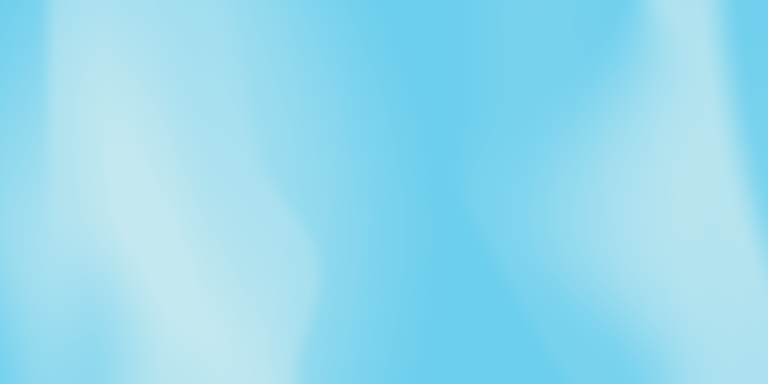
Give the GLSL for this background, as a Shadertoy shader.

```glsl
// Soft pale curtains of light drifting down over a clear sky-blue backdrop.

const vec3 SKY  = vec3(0.42, 0.81, 0.93);
const vec3 PALE = vec3(0.77, 0.91, 0.94);
const float PI = 3.14159;

const float LEFT_HAZE = 0.55;    // broad veil on the left
const float RIGHT_HAZE = 0.14;   // faint veil on the right
const float CORE_WIDTH = 0.075;  // brightest band of the left curtain
const float STREAKS = 0.008;     // fine vertical grain

// Smooth rise from 0 to 1 around an edge.
float rise(float edge, float halfWidth, float x) {
    return smoothstep(edge - halfWidth, edge + halfWidth, x);
}

float bell(float center, float width, float x) {
    float k = (x - center) / width;
    return exp(-k * k);
}

// Left curtain: x runs rightwards, d runs down from the top edge.
float leftCurtain(float x, float d) {
    float arch = sin(PI * d);

    // Broad haze fading towards the middle
    float hazeEnd = 0.53 + 0.05 * d + 0.05 * arch;
    float light = LEFT_HAZE * (1.0 - smoothstep(hazeEnd - 0.28, hazeEnd, x));

    // Fold with a crisp, bent right edge
    float foldEdge = 0.335 + 0.05 * d + 0.062 * smoothstep(0.4, 0.68, d)
                   - 0.045 * smoothstep(0.7, 1.0, d);
    float foldSoft = mix(0.035, 0.016, smoothstep(0.1, 0.5, d));
    light += (0.06 + 0.22 * d) * (1.0 - rise(foldEdge - foldSoft, foldSoft, x));

    // Bright core leaning right as it falls
    float coreX = 0.13 + 0.06 * d + 0.12 * d * d * d;
    light += (0.1 + 0.2 * arch) * bell(coreX, CORE_WIDTH, x);

    // Left border: crisp at the top, diffuse below
    float diffuse = smoothstep(-0.03 - 0.1 * arch, 0.12 - 0.05 * arch, x);
    float crisp = rise(0.062, 0.014, x);
    light *= mix(diffuse, crisp, 0.5 * (1.0 - smoothstep(0.0, 0.8, d)));

    // Shadow in the lower corner with a thin wisp inside it
    float low = smoothstep(0.55, 1.0, d);
    light *= 1.0 - 0.6 * low * (1.0 - smoothstep(0.1, 0.22, x));
    return light + 0.2 * low * bell(0.05, 0.05, x);
}

// Right curtain: a beam that widens, then slides out to the right.
float rightCurtain(float x, float d) {
    float arch = sin(PI * d);
    float leftEdge = 0.84 - 0.09 * smoothstep(0.1, 0.55, d)
                   + 0.12 * smoothstep(0.6, 1.0, d);
    float leftSoft = 0.03 + 0.03 * d + 0.1 * arch;
    float rightEdge = 0.937 + 0.03 * d + 0.1 * d * d;
    float peak = 0.75 + 0.1 * arch - 0.08 * d;
    return peak * rise(leftEdge, leftSoft, x) * (1.0 - rise(rightEdge, 0.03, x));
}

// Faint veil whose lower-left border sweeps to the right.
float rightVeil(float x, float d) {
    float border = 0.568 + 0.15 * pow(max(d - 0.45, 0.0) / 0.55, 1.2);
    float soft = mix(0.12, 0.045, smoothstep(0.25, 0.55, d));
    float gap = smoothstep(0.7, 0.82, x) * (1.0 - smoothstep(0.0, 0.4, d));
    return RIGHT_HAZE * smoothstep(border, border + soft, x) * (1.0 - 0.6 * gap);
}

// Layered sines give a barely visible silky grain.
float streaks(float x, float d) {
    float bend = x + 0.02 * sin(4.0 * d + 9.0 * x);
    return 0.6 * sin(95.0 * bend) + 0.4 * sin(211.0 * bend + 3.0 * d);
}

void mainImage(out vec4 fragColor, in vec2 fragCoord) {
    vec2 uv = fragCoord / iResolution.xy;
    float x = uv.x;
    float d = 1.0 - uv.y;

    // Screen the veils over each other
    float dark = (1.0 - leftCurtain(x, d))
               * (1.0 - rightCurtain(x, d))
               * (1.0 - rightVeil(x, d));
    float light = 1.0 - dark;
    light += STREAKS * streaks(x, d) * smoothstep(0.0, 0.3, light);

    fragColor = vec4(mix(SKY, PALE, clamp(light, 0.0, 1.0)), 1.0);
}
```
